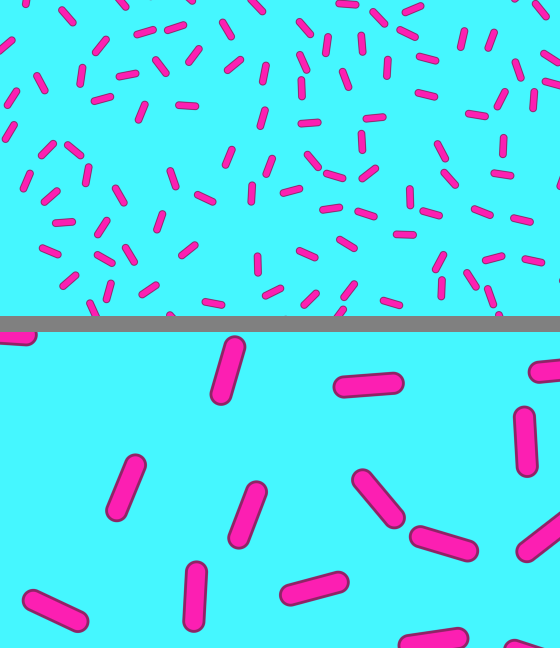
Top, the full canvas; bottom, a detail of the centre.
Give the GLSL for this pattern, as a WebGL 1 fragment shader.

```glsl
precision highp float;

uniform vec2 u_resolution;

vec3 hash3(vec2 cell) {
  vec3 p = fract(vec3(cell.xyx) * vec3(0.1031, 0.1030, 0.0973));
  p += dot(p, p.yxz + 33.33);
  return fract((p.xxy + p.yzz) * p.zyx);
}

// Jittered centre of a cell, in cell units
vec2 sprinkleCentre(vec2 cell) {
  return cell + 0.5 + 0.82 * (hash3(cell + 17.0).xy - 0.5);
}

// A sprinkle stays only if no stronger neighbour crowds it
bool hasRoom(vec2 cell, vec2 centre, float priority) {
  for (int j = -1; j <= 1; j++) {
    for (int i = -1; i <= 1; i++) {
      vec2 other = cell + vec2(float(i), float(j));
      if (hash3(other + 71.0).z > priority
          && distance(sprinkleCentre(other), centre) < 0.71) return false;
    }
  }
  return true;
}

float capsule(vec2 p, float angle, float halfLength, float radius) {
  vec2 axis = vec2(cos(angle), sin(angle));
  float along = clamp(dot(p, axis), -halfLength, halfLength);
  return length(p - axis * along) - radius;
}

// Signed distance to the nearest sprinkle, in canvas heights
float sprinkles(vec2 p) {
  const float cellSize = 0.11;
  vec2 grid = p / cellSize + 40.0;
  vec2 home = floor(grid);
  float nearest = 1.0;
  for (int j = -1; j <= 1; j++) {
    for (int i = -1; i <= 1; i++) {
      vec2 cell = home + vec2(float(i), float(j));
      vec2 centre = sprinkleCentre(cell);
      float priority = hash3(cell + 71.0).z;
      if (hasRoom(cell, centre, priority)) {
        float angle = 3.14159 * hash3(cell + 137.0).x;
        nearest = min(nearest, capsule((grid - centre) * cellSize, angle, 0.026, 0.0122));
      }
    }
  }
  return nearest;
}

void main() {
  vec2 p = gl_FragCoord.xy / u_resolution.y;
  float pixel = 1.0 / u_resolution.y;

  // Tilt the grid so that its rows do not show
  p = mat2(0.878, 0.479, -0.479, 0.878) * p;
  float d = sprinkles(p);

  vec3 cyan = vec3(0.27, 0.97, 1.0);
  vec3 pink = vec3(0.99, 0.12, 0.70);
  vec3 plum = vec3(0.56, 0.14, 0.40);

  // Pink body inside a thin dark rim
  float shape = 1.0 - smoothstep(-0.7 * pixel, 0.7 * pixel, d);
  float body = 1.0 - smoothstep(-0.7 * pixel, 0.7 * pixel, d + 0.003);
  vec3 color = mix(cyan, mix(plum, pink, body), shape);
  gl_FragColor = vec4(color, 1.0);
}
```
